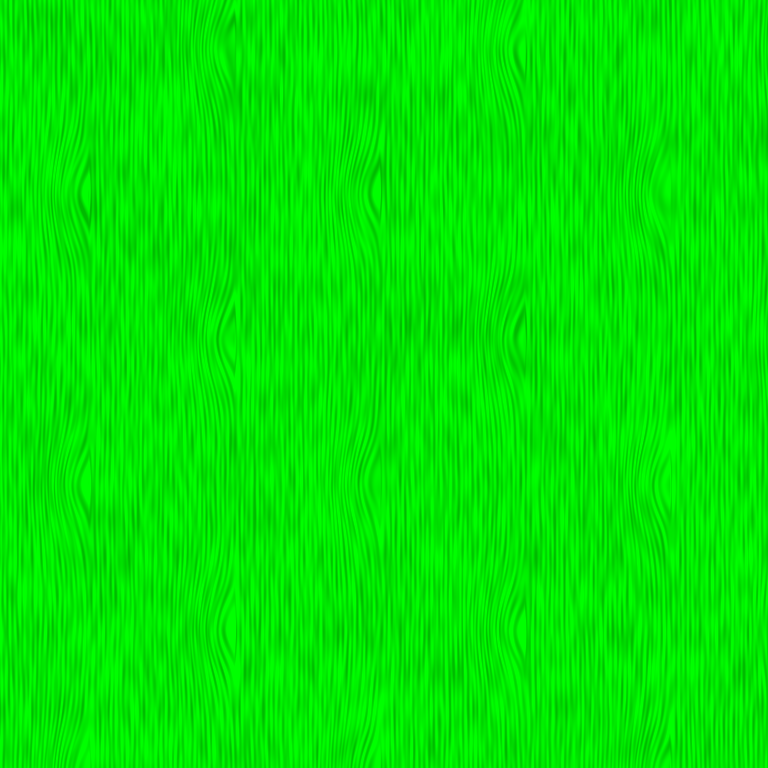
A WebGL 2 fragment shader for this texture:

```glsl
#version 300 es
precision highp float;
// Bright green wood grain: fine upright fibres bending around half-lens knots.

uniform vec2 u_resolution;
out vec4 fragColor;

const float TAU = 6.2831853;
const float KNOT_SPACING = 0.378;
const vec2 FIRST_KNOT = vec2(0.304, 0.180);

vec2 gradientAt(vec2 cell) {
    vec3 h = fract(cell.xyx * vec3(0.1031, 0.1030, 0.0973));
    h += dot(h, h.yzx + 33.33);
    float angle = TAU * fract((h.x + h.y) * h.z);
    return vec2(cos(angle), sin(angle));
}

float gradientNoise(vec2 p) {
    vec2 i = floor(p), f = p - i;
    vec2 s = f * f * f * (f * (f * 6.0 - 15.0) + 10.0);
    vec2 e = vec2(1.0, 0.0);
    float low = mix(dot(gradientAt(i), f),
                    dot(gradientAt(i + e), f - e), s.x);
    float high = mix(dot(gradientAt(i + e.yx), f - e.yx),
                     dot(gradientAt(i + 1.0), f - 1.0), s.x);
    return mix(low, high, s.y);
}

// Sideways shift of the fibres: wide on the left of a knot, abrupt on its right.
float knotBulge(vec2 q) {
    float left = max(-q.x, 0.0);
    float seam = exp(-pow(max(q.x, 0.0) / 0.004, 2.0));
    float core = (0.0095 + 0.8 * left) * exp(-pow(left / 0.04, 2.0))
               * exp(-pow(abs(q.y) / 0.062, 1.85));
    float sweep = 0.004 * exp(-pow(left / 0.07, 2.0))
                * exp(-pow(abs(q.y) / 0.085, 1.8));
    return (core + sweep) * seam;
}

// Position across the grain after bending, with knots on a staggered lattice.
float acrossGrain(vec2 p) {
    float bulge = 0.0;
    for (int k = 0; k < 2; k++) {
        vec2 q = (p - FIRST_KNOT) / KNOT_SPACING - 0.5 * float(k);
        q = fract(q + vec2(0.75, 0.5)) - vec2(0.75, 0.5);
        bulge += knotBulge(q * KNOT_SPACING);
    }
    float wander = 0.0025 * gradientNoise(p * vec2(14.0, 7.0) + 50.0)
                 + 0.0014 * gradientNoise(p * vec2(55.0, 7.0) + 30.0);
    return p.x + bulge + wander * (1.0 - smoothstep(0.0, 0.012, bulge));
}

float grainBrightness(vec2 p) {
    float u = acrossGrain(p);
    // 60 fibres per knot spacing keep the rings of all knots alike
    float fibres = cos(TAU * 60.0 * (u - FIRST_KNOT.x) / KNOT_SPACING);
    float strength = 1.0 + 0.9 * gradientNoise(vec2(u * 100.0, p.y * 14.0) + 7.0);
    float streaks = gradientNoise(vec2(u * 240.0, p.y * 20.0) + 20.0);
    float bands = gradientNoise(vec2(u * 60.0, p.y * 9.0) + 90.0);
    float patches = gradientNoise(p * vec2(11.0, 8.0) + 40.0);
    return 0.911 + 0.078 * strength * fibres + 0.235 * streaks
         + 0.055 * bands + 0.06 * patches;
}

void main() {
    // Average four taps per pixel to smooth the fibres
    float green = 0.0;
    for (int i = 0; i < 4; i++) {
        vec2 offset = vec2((float(i) - 1.5) * 0.25, float(i % 2) * 0.5 - 0.25);
        green += 0.25 * grainBrightness((gl_FragCoord.xy + offset) / u_resolution);
    }
    fragColor = vec4(0.0, clamp(green, 0.73, 1.0), 0.0, 1.0);
}
```
